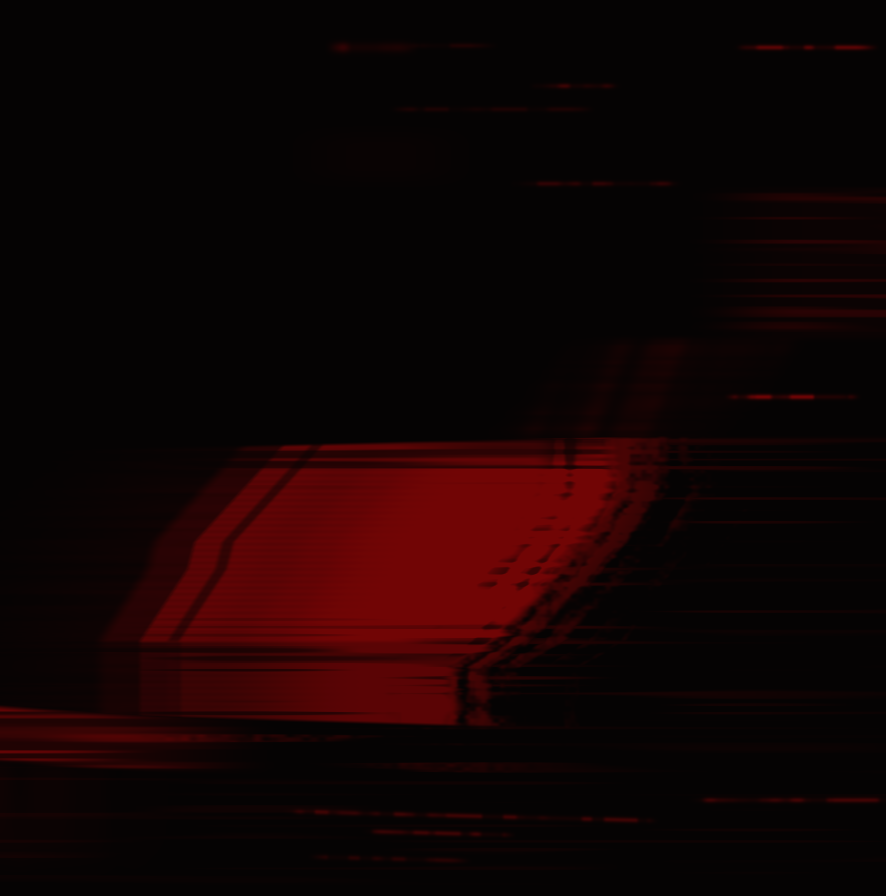
Reproduce this background procedurally as a Shadertoy shader.

```glsl
// Dark field with a slanted red slab smeared sideways into fine scan streaks.
#define BLACK vec3(0.020, 0.011, 0.011)
#define RED vec3(0.445, 0.018, 0.020)
#define SLAB_TOP 0.5046
#define SLAB_BOTTOM 0.794
#define FOLD 0.716
#define STREAK_ROWS 230.0
#define SOFT 0.0025
#define DASHES 11

float hash(vec2 p) {
    vec3 q = fract(vec3(p.xyx) * 0.1031);
    q += dot(q, q.yzx + 33.33);
    return fract((q.x + q.y) * q.z);
}

float noise(vec2 p) {
    vec2 i = floor(p), f = fract(p);
    f = f * f * (3.0 - 2.0 * f);
    return mix(mix(hash(i), hash(i + vec2(1, 0)), f.x),
               mix(hash(i + vec2(0, 1)), hash(i + vec2(1, 1)), f.x), f.y);
}

float ramp(float a, float b, float x) { return clamp((x - a) / (b - a), 0.0, 1.0); }

// Soft window between a and b, with edge width w.
float band(float a, float b, float w, float x) {
    return smoothstep(a - w, a + w, x) * (1.0 - smoothstep(b - w, b + w, x));
}

// Bent left and right sides of the slab; y runs downward.
float leftSide(float y) {
    return 0.32 - 0.1 * ramp(0.497, 0.605, y) - 0.008 * ramp(0.605, 0.635, y)
         - 0.054 * ramp(0.635, FOLD, y);
}
float rightSide(float y) {
    return 0.69 - 0.035 * ramp(0.547, 0.605, y) - 0.095 * ramp(0.605, FOLD, y)
         - 0.05 * ramp(FOLD, 0.745, y);
}

float slab(vec2 p, float line) {
    float u = p.x - leftSide(p.y), v = p.x - rightSide(p.y);
    float below = smoothstep(FOLD - 0.003, FOLD + 0.003, p.y);
    float rows = band(SLAB_TOP - 0.0228 * p.x, SLAB_BOTTOM + 0.03 * p.x, SOFT, p.y);

    // Left side: faint outer veil, bright strip, dark strip, full body
    float body = 0.09 * smoothstep(-0.28, 0.0, u) * (0.4 + line);
    body += 0.24 * smoothstep(-0.055, -0.035, u) * (1.0 - 0.6 * below);
    body = mix(body, 0.80, smoothstep(-0.004, 0.004, u) * (1.0 - 0.72 * below));
    body = mix(body, 0.42, band(0.031, 0.044, 0.004, u) * (1.0 - 0.6 * below));
    float full = 0.88 + 0.12 * smoothstep(0.08, 0.24, u);
    full -= 0.10 * noise(vec2(u * 45.0, 3.0)) * (1.0 - smoothstep(0.08, 0.25, u));
    full = mix(full, 0.50 + 0.28 * smoothstep(0.07, 0.25, u), below);
    body = mix(body, full, smoothstep(0.042, 0.050, u));

    // Dark scan lines crowd the top and the folded foot
    float crowd = band(0.48, 0.535, 0.015, p.y) + below * 0.9
                + 0.5 * smoothstep(0.67, FOLD, p.y) * (1.0 - below);
    body *= 1.0 - 0.65 * crowd * smoothstep(0.54, 0.82, line);
    float comb = 0.5 + 0.5 * cos(p.y * 900.0);
    body *= 1.0 - 0.09 * comb * (1.0 - smoothstep(0.08, 0.26, u)) * step(0.0, u);

    // Right side breaks up into stripes that follow the slant
    float jag = v + 0.02 * (line - 0.5);
    float stripe = noise(vec2(v * 85.0, p.y * 14.0));
    float grain = noise(p * vec2(150.0, STREAK_ROWS));
    float keep = smoothstep(0.25, 0.7, stripe * 0.65 + grain * 0.2 + line * 0.3 - jag * 3.0);
    float frayed = keep * exp(-max(v, 0.0) * 9.0) * 0.72;
    body = mix(body, frayed, smoothstep(-0.012, 0.012, jag));
    body *= 1.0 - 0.55 * band(-0.07, 0.0, 0.02, v) * smoothstep(0.57, 0.8, stripe * 0.6 + line * 0.4);
    return body * rows;
}

// Long, thin trails on the right and dim clouds around the slab.
float trails(vec2 p, float line) {
    float v = p.x - rightSide(p.y);
    float thin = smoothstep(0.60, 0.90, line);
    float sum = 0.38 * thin * band(0.488, 0.812, 0.006, p.y) * smoothstep(0.0, 0.06, v) * exp(-max(v, 0.0) * 3.5);
    float upper = band(0.212, 0.378, 0.005, p.y) * smoothstep(0.77, 0.91, p.x);
    sum += upper * (0.05 + 0.28 * smoothstep(0.42, 0.9, line));
    float middle = 0.89 - 0.9 * (p.y - 0.37);
    float wing = band(0.377, 0.49, 0.004, p.y) * band(middle - 0.18, middle - 0.02, 0.07, p.x);
    sum += wing * (0.05 + 0.24 * noise(vec2((p.x + p.y * 0.4) * 48.0, 2.0))) * (0.45 + line);

    // Sloping tail at the lower left
    float y = p.y - 0.09 * p.x * exp(-p.x * 2.0);
    float tail = band(0.789, 0.848, 0.004, y) * (1.0 - smoothstep(0.07, 0.32, p.x));
    sum += tail * (0.24 + 0.6 * smoothstep(0.25, 0.75, line));
    float under = band(0.81, 0.865, 0.008, p.y) * band(0.15, 0.55, 0.12, p.x);
    sum += under * 0.3 * thin * noise(p * vec2(110.0, 240.0));
    float floorGlow = band(0.85, 0.96, 0.03, p.y) * (1.0 - smoothstep(0.0, 0.22, p.x));
    sum += floorGlow * 0.09 * noise(vec2(p.x * 45.0, p.y * 7.0));
    sum += 0.09 * thin * band(0.83, 0.98, 0.02, p.y);
    return sum + 0.035 * band(0.15, 0.2, 0.015, p.y) * band(0.36, 0.5, 0.05, p.x);
}

// Broken glints: height, start, end, strength
float glints(vec2 p) {
    vec4 d[DASHES] = vec4[DASHES](
        vec4(0.053, 0.38, 0.46, 0.50), vec4(0.051, 0.47, 0.55, 0.22), vec4(0.053, 0.84, 0.98, 0.75),
        vec4(0.096, 0.61, 0.69, 0.50), vec4(0.122, 0.45, 0.66, 0.20), vec4(0.205, 0.59, 0.76, 0.38),
        vec4(0.443, 0.83, 0.96, 0.95), vec4(0.893, 0.79, 1.00, 0.55), vec4(0.910, 0.33, 0.73, 0.50),
        vec4(0.930, 0.42, 0.57, 0.50), vec4(0.960, 0.36, 0.52, 0.30));
    float sum = 0.0;
    for (int i = 0; i < DASHES; i++) {
        float tilt = d[i].x > 0.9 ? 0.025 * (p.x - 0.5) : 0.0;
        float h = i == 0 ? 0.0055 : 0.0028;
        float e = (p.y - d[i].x - tilt) / h;
        float beads = smoothstep(0.2, 0.75, noise(vec2(p.x * (i == 0 ? 32.0 : 80.0), float(i) * 7.0)));
        sum += d[i].w * exp(-e * e) * band(d[i].y, d[i].z, 0.015, p.x) * (0.25 + 0.75 * beads);
    }
    return sum;
}

void mainImage(out vec4 fragColor, in vec2 fragCoord) {
    vec2 p = fragCoord / iResolution.xy;
    p.y = 1.0 - p.y;
    float line = noise(vec2(p.x * 3.5, p.y * STREAK_ROWS));
    float light = max(slab(p, line), trails(p, line)) + glints(p);
    fragColor = vec4(mix(BLACK, RED, min(light, 1.25)), 1.0);
}
```
